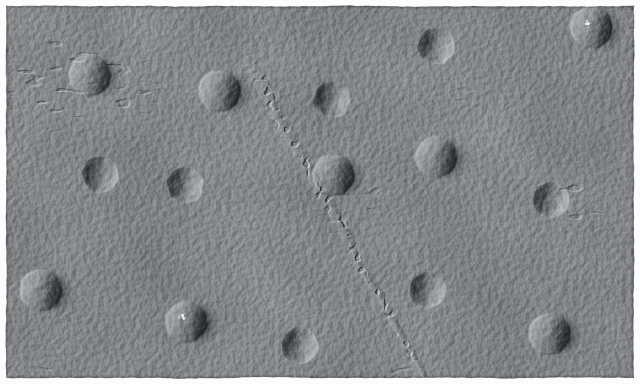
Give the GLSL for this texture, as a WebGL 1 fragment shader.

```glsl
precision highp float;
uniform vec2 u_resolution;

#define COLUMNS 5.0
#define ROWS 3.0
#define RADIUS 0.051
#define JITTER 0.58
#define MARGIN 0.016
#define GRAIN_SCALE 72.0
#define GRAIN_DEPTH 0.0034
#define BASE_GREY 0.522
#define LIT_GAIN 0.17
#define SHADE_GAIN 0.21
#define LIGHT vec2(0.92, -0.38)
#define EPS 0.0024

vec2 hash2(vec2 p) {
  vec3 q = fract(p.xyx * vec3(0.1031, 0.1030, 0.0973));
  q += dot(q, q.yzx + 33.33);
  return fract((q.xx + q.yz) * q.zy);
}

float gradAt(vec2 cell, vec2 offset) {
  float angle = 6.2832 * hash2(cell + 40.0).x;
  return dot(vec2(cos(angle), sin(angle)), offset);
}

// Gradient noise, roughly -0.7 to 0.7
float noise(vec2 p) {
  vec2 i = floor(p), f = fract(p);
  vec2 w = f * f * f * (f * (f * 6.0 - 15.0) + 10.0);
  vec2 e = vec2(1.0, 0.0);
  return mix(mix(gradAt(i, f), gradAt(i + e, f - e), w.x),
             mix(gradAt(i + e.yx, f - e.yx), gradAt(i + 1.0, f - 1.0), w.x), w.y);
}

// Centre of a dome or hollow; z is 1 for a dome, -1 for a hollow
vec3 siteAt(float index, float aspect) {
  vec2 cell = vec2(mod(index, COLUMNS), floor((index + 0.5) / COLUMNS));
  vec2 jitter = (hash2(cell * 3.7 + 11.0) - 0.5) * JITTER;
  vec2 centre = (cell + 0.5 + jitter) * vec2(aspect / COLUMNS, 1.0 / ROWS);
  float kind = 1.0 - 2.0 * mod(floor(index * 0.6 + 0.05), 2.0);
  return vec3(centre, kind);
}

// Pitted diagonal seam, narrowing downwards
float seam(vec2 p) {
  vec2 start = vec2(0.65, 0.84), run = vec2(0.465, -0.84);
  float t = dot(p - start, run) / dot(run, run);
  float across = dot(p - start, normalize(vec2(-run.y, run.x)));
  across += 0.012 * noise(vec2(t * 7.0, 3.0));
  float width = mix(0.016, 0.007, clamp(t, 0.0, 1.0));
  float body = exp(-across * across / (width * width)) * smoothstep(-0.04, 0.06, t);
  float holes = smoothstep(0.08, 0.3, noise(p * 52.0));
  return body * (0.006 - 0.011 * holes);
}

float height(vec2 p, float aspect) {
  float lumps = noise(p * 42.0);
  float h = GRAIN_DEPTH * noise(p * GRAIN_SCALE);
  h += 0.45 * GRAIN_DEPTH * noise(p * GRAIN_SCALE * 1.93 + 7.0);
  h += 0.0016 * lumps + seam(p);
  // Sparse horizontal cracks
  float crack = smoothstep(0.22, 0.4, noise(p * vec2(17.0, 62.0) + 5.0));
  h -= 0.007 * crack * smoothstep(0.2, 0.42, noise(p * 3.2 + 9.0));
  for (int i = 0; i < 15; i++) {
    vec3 site = siteAt(float(i), aspect);
    float r = (length(p - site.xy) + 0.005 * lumps) / RADIUS;
    if (site.z > 0.0) {
      float dome = max(1.0 - r * r / 1.25, 0.0);
      h += RADIUS * 0.62 * dome * smoothstep(-0.1, 0.3, dome) + 0.005 * lumps * dome;
    } else {
      h -= RADIUS * 0.58 * max(1.0 - r * r / 0.85, 0.0);
    }
  }
  return h;
}

void main() {
  float pixel = 1.0 / u_resolution.y;
  vec2 p = gl_FragCoord.xy * pixel;
  float aspect = u_resolution.x * pixel;

  // Side light from the left, with deeper shade than highlight
  float h = height(p, aspect);
  vec2 slope = vec2(height(p + vec2(EPS, 0.0), aspect) - h,
                    height(p + vec2(0.0, EPS), aspect) - h) / EPS;
  float facing = dot(slope, LIGHT);
  facing /= sqrt(1.0 + 0.25 * facing * facing);
  float grey = BASE_GREY + facing * (facing > 0.0 ? LIT_GAIN : SHADE_GAIN);
  grey += 0.05 * noise(p * vec2(4.0, 2.2) + 2.0) + 0.03 * noise(p * 9.0);

  // Shadows and pale chips on the domes, shade in the hollows
  float chip = 0.0;
  for (int i = 0; i < 15; i++) {
    vec3 site = siteAt(float(i), aspect);
    vec2 d = (p - site.xy) / RADIUS;
    if (site.z > 0.0) {
      float shadow = 1.0 - smoothstep(0.5, 1.25, length(d - vec2(0.5, -0.12)));
      grey -= 0.15 * shadow * smoothstep(-0.1, 0.8, d.x);
      float spot = length(d - vec2(-0.2, 0.2)) + 0.25 * noise(p * 130.0);
      chip += (1.0 - smoothstep(0.08, 0.16, spot)) * step(0.5, hash2(site.xy * 91.0).x);
    } else {
      float inside = 1.0 - smoothstep(0.7, 0.95, length(d));
      grey -= 0.11 * inside * (1.0 - smoothstep(-0.6, 0.4, d.x));
    }
  }
  grey = mix(clamp(grey, 0.16, 0.8), 0.93, clamp(chip, 0.0, 1.0));

  // Slab outline with a worn, darker rim on white
  vec2 middle = 0.5 * vec2(aspect, 1.0);
  vec2 fromSide = middle - abs(p - middle);
  float edge = min(fromSide.x, fromSide.y) - MARGIN;
  edge += 0.004 * noise(p * 5.0) + 0.002 * noise(p * 45.0);
  grey -= 0.12 * (1.0 - smoothstep(0.0, 0.009, edge));
  vec3 plaster = vec3(grey) + vec3(-0.009, 0.001, 0.010);
  float slab = smoothstep(-0.7 * pixel, 0.7 * pixel, edge);
  gl_FragColor = vec4(mix(vec3(0.99), plaster, slab), 1.0);
}
```
